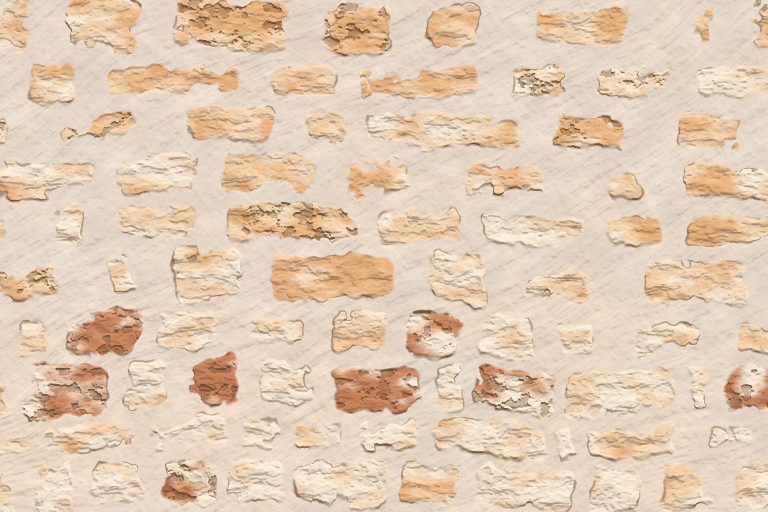
Reproduce this texture procedurally as a Shadertoy shader.

```glsl
#define ROWS 10.0
#define LOW_ROWS 4.0
#define RELIEF 0.30
#define LIGHT_DIR vec2(0.26, 0.966)
#define MORTAR vec3(0.905, 0.845, 0.785)
#define PLASTER vec3(0.925, 0.845, 0.765)
#define CREAM vec3(0.945, 0.885, 0.805)
#define TAN vec3(0.930, 0.805, 0.665)
#define OCHRE vec3(0.870, 0.665, 0.460)
#define RUST vec3(0.760, 0.500, 0.350)
#define SHADOW vec3(0.400, 0.270, 0.170)

float hash(vec2 p) {
    vec3 q = fract(vec3(p.xyx) * 0.1031);
    q += dot(q, q.yzx + 33.33);
    return fract((q.x + q.y) * q.z);
}

float noise(vec2 p) {
    vec2 i = floor(p), f = fract(p);
    f = f * f * (3.0 - 2.0 * f);
    return mix(mix(hash(i), hash(i + vec2(1, 0)), f.x),
               mix(hash(i + vec2(0, 1)), hash(i + vec2(1, 1)), f.x), f.y);
}

float fbm(vec2 p) {
    float sum = 0.0, amp = 0.52;
    for (int i = 0; i < 4; i++) {
        sum += amp * noise(p);
        p = mat2(0.98, 0.2, -0.2, 0.98) * p * 2.03 + 17.3;
        amp *= 0.5;
    }
    return sum;
}

// Jittered 1D cells: low edge, high edge, index
float cellEdge(float i, float seed, float jitter) {
    return i + jitter * (hash(vec2(i + 31.0, seed + 57.0)) - 0.5);
}

vec3 cell(float x, float seed, float jitter) {
    float i = floor(x);
    if (x < cellEdge(i, seed, jitter)) i -= 1.0;
    else if (x >= cellEdge(i + 1.0, seed, jitter)) i += 1.0;
    return vec3(cellEdge(i, seed, jitter), cellEdge(i + 1.0, seed, jitter), i);
}

// Nearest stone: signed distance, then its column and row
vec3 stoneAt(vec2 p) {
    vec2 w = p + 0.040 * (vec2(fbm(p * 13.0), fbm(p * 13.0 + 40.0)) - 0.5);
    w += 0.007 * (vec2(noise(p * 70.0), noise(p * 70.0 + 9.0)) - 0.5);
    w.y += 0.035 * (noise(p * vec2(2.6, 2.0) + 5.0) - 0.5);

    vec3 row = cell(w.y * ROWS, 3.0, 0.4);
    bool low = row.z < LOW_ROWS;
    float pitch = low ? 0.155 : 0.225;
    vec3 col = cell(w.x / pitch + 0.37 * row.z, row.z, 0.65);
    vec2 id = vec2(col.z, row.z) + 20.0;

    vec2 lo = vec2((col.x - 0.37 * row.z) * pitch, row.x / ROWS);
    vec2 hi = vec2((col.y - 0.37 * row.z) * pitch, row.y / ROWS);
    vec2 rnd = vec2(hash(id), hash(id + 71.0));
    vec2 gap = low ? vec2(0.010, 0.007) + rnd * vec2(0.016, 0.010)
                   : vec2(0.018, 0.009) + rnd * vec2(0.024, 0.011);
    vec2 halfSize = 0.5 * (hi - lo) - gap;
    if (hash(id + 13.0) > 0.87) halfSize *= 0.65;

    vec2 q = w - 0.5 * (lo + hi);
    float tilt = 0.14 * (hash(id + 29.0) - 0.5);
    q += tilt * vec2(-q.y, q.x);
    float radius = 0.45 * min(halfSize.x, halfSize.y);
    vec2 b = abs(q) - halfSize + radius;
    float d = length(max(b, 0.0)) + min(max(b.x, b.y), 0.0) - radius;

    // Plaster smeared over parts of the rim
    d += 0.018 * smoothstep(0.54, 0.72, fbm(p * 19.0 + 3.0));
    return vec3(d, id);
}

float pits(vec2 p, vec2 id) {
    float amount = hash(id + 43.0) > 0.84 ? 1.0 : 0.12;
    return amount * smoothstep(0.53, 0.63, fbm(p * vec2(48.0, 62.0)));
}

// Surface height: chipped layers on stone, trowel strokes on mortar
float surface(vec2 p, vec3 stone) {
    float inside = smoothstep(0.004, -0.005, stone.x);
    float strata = fbm(p * vec2(17.0, 38.0) + stone.yz * 7.0);
    float steps = strata * 6.0;
    float chips = floor(steps) + smoothstep(0.65, 1.0, fract(steps));
    float rock = 0.004 + 0.0035 * chips + 0.010 * strata
               + 0.007 * fbm(p * vec2(65.0, 95.0)) - 0.008 * pits(p, stone.yz);

    vec2 stroke = mat2(0.87, -0.5, 0.5, 0.87) * p + 0.10 * noise(p * 4.0);
    float mortar = 0.013 + 0.007 * fbm(stroke * vec2(12.0, 60.0))
                 + 0.0035 * fbm(p * 95.0);
    return mix(mortar, rock, inside);
}

void mainImage(out vec4 fragColor, in vec2 fragCoord) {
    vec2 p = fragCoord / iResolution.y;
    vec3 stone = stoneAt(p);
    vec2 id = stone.yz;
    float inside = smoothstep(0.004, -0.004, stone.x);
    float low = smoothstep(0.45, 0.38, p.y + 0.05 * (noise(p * 6.0) - 0.5));

    // Base colours
    float stain = fbm(p * 7.0 + 11.0);
    vec3 mortar = mix(MORTAR, PLASTER, clamp(low * 0.7 + 2.0 * (stain - 0.5), 0.0, 1.0));
    mortar *= 0.95 + 0.10 * fbm(p * vec2(22.0, 30.0));
    float tint = fbm(p * vec2(15.0, 24.0) + id * 3.0) + 0.22 * (hash(id + 5.0) - 0.5);
    tint -= 0.15 * low;
    vec3 rock = mix(CREAM, TAN, smoothstep(0.24, 0.48, tint));
    rock = mix(rock, OCHRE, 0.85 * smoothstep(0.46, 0.72, tint));
    float rusty = low * step(0.87, hash(id + 43.0));
    rock = mix(rock, RUST, rusty * smoothstep(0.25, 0.60, tint + 0.12));
    vec3 color = mix(mortar, rock, inside);

    // Sun from above
    float eps = 0.0035;
    vec2 sunward = p + eps * LIGHT_DIR;
    float slope = (surface(p, stone) - surface(sunward, stoneAt(sunward))) / eps;
    color *= 1.0 + clamp(0.10 * slope, -0.04, 0.06);
    float shade = RELIEF * clamp(-slope - 0.12, 0.0, 2.4);

    // Broken cracks around the rims, and holes
    float crack = smoothstep(0.0035, 0.0005, abs(stone.x));
    crack *= smoothstep(0.50, 0.66, fbm(p * 24.0 + 60.0));
    shade += 0.45 * crack + 0.30 * inside * pits(p, id);
    color = mix(color, SHADOW, clamp(shade, 0.0, 0.88));

    fragColor = vec4(clamp(color, 0.0, 1.0), 1.0);
}
```
